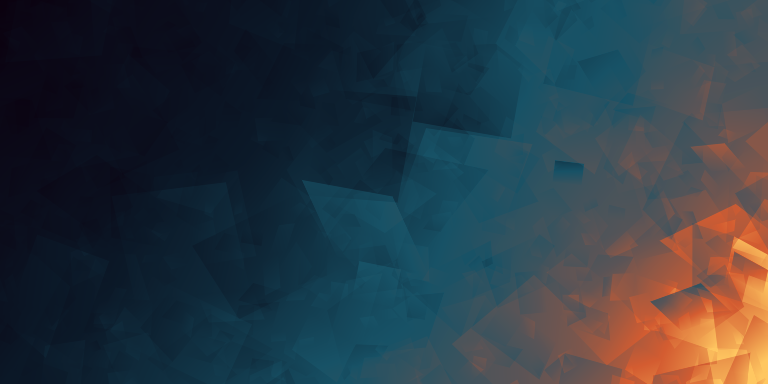
A Shadertoy shader for this background:

```glsl
const int LAYERS = 6;

float hash(vec2 p) {
    return fract(sin(dot(p, vec2(127.1, 311.7))) * 43758.5453);
}

vec2 rotate(vec2 p, float angle) {
    float c = cos(angle), s = sin(angle);
    return vec2(c * p.x + s * p.y, c * p.y - s * p.x);
}

// Skewed quad: strongest at its local top edge, fading toward the bottom
float shard(vec2 p, vec2 center, vec2 halfSize, float angle, float skew, float blur) {
    vec2 q = rotate(p - center, angle);
    q.x += skew * q.y;
    vec2 edge = abs(q) - halfSize;
    float mask = 1.0 - smoothstep(-blur, blur, max(edge.x, edge.y));
    float fade = clamp(0.5 + 0.5 * q.y / halfSize.y, 0.0, 1.0);
    return mask * mix(0.05, 1.0, fade);
}

// One jittered, thinned grid of shards, each raising or lowering the heat
float shardLayer(vec2 p, float cells, float density, float seed, float blur) {
    vec2 grid = p * cells;
    vec2 home = floor(grid);
    float sum = 0.0;
    for (int y = -1; y <= 1; y++) {
        for (int x = -1; x <= 1; x++) {
            vec2 cell = home + vec2(x, y);
            vec2 id = cell + seed * 17.3;
            vec2 jitter = vec2(hash(id), hash(id + 5.2)) - 0.5;
            vec2 halfSize = 0.2 + 0.36 * vec2(hash(id + 9.1), hash(id + 13.7));
            float angle = 6.2832 * hash(id + 21.4);
            float skew = 1.1 * (hash(id + 31.9) - 0.5);
            float present = step(hash(id + 57.6), density);
            float strength = 2.0 * hash(id + 43.3) - 1.0;
            strength = sign(strength) * (0.35 + 0.65 * abs(strength));
            sum += present * strength * shard(grid, cell + 0.5 + 0.7 * jitter,
                                              halfSize, angle, skew, blur * cells);
        }
    }
    return sum;
}

// Diagonal ramp, cooler in the middle, plus a glow in the lower right corner
float baseHeat(vec2 p) {
    float ramp = 0.88 + 1.16 * p.x - 0.83 * p.y;
    float shade = 0.22 * exp(-3.0 * dot(p - vec2(0.75, 0.6), p - vec2(0.75, 0.6)));
    return ramp - shade + 2.35 * exp(-2.4 * length(p - vec2(2.0, 0.0)));
}

// Large shards that shape the composition
float mainShards(vec2 p, float blur) {
    float h = 0.0;
    h += 0.42 * shard(p, vec2(0.95, 0.41), vec2(0.12, 0.09), -0.18, 0.7, blur);
    h += 0.17 * shard(p, vec2(0.47, 0.37), vec2(0.15, 0.14), 0.12, 0.1, blur);
    h += 0.17 * shard(p, vec2(0.16, 0.27), vec2(0.10, 0.09), -0.35, 0.0, blur);
    h += 0.28 * shard(p, vec2(1.21, 0.54), vec2(0.14, 0.11), -0.15, -0.2, blur);
    h -= 0.35 * shard(p, vec2(1.22, 0.76), vec2(0.13, 0.10), 2.97, 0.0, blur);
    h -= 0.25 * shard(p, vec2(0.94, 0.62), vec2(0.14, 0.12), -1.75, 0.1, blur);
    h += 0.30 * shard(p, vec2(0.98, 0.26), vec2(0.055, 0.05), -0.2, 0.0, blur);
    h -= 0.22 * shard(p, vec2(1.56, 0.87), vec2(0.12, 0.12), 2.9, 0.0, blur);
    h -= 0.80 * shard(p, vec2(1.48, 0.55), vec2(0.038, 0.028), -0.12, 0.0, blur);
    h += 0.35 * shard(p, vec2(1.37, 0.11), vec2(0.14, 0.12), 0.7, 0.1, blur);
    h += 0.60 * shard(p, vec2(1.87, 0.38), vec2(0.11, 0.06), 0.45, 0.5, blur);
    h += 0.80 * shard(p, vec2(1.96, 0.29), vec2(0.07, 0.06), -0.5, 0.3, blur);
    h -= 1.00 * shard(p, vec2(1.80, 0.20), vec2(0.07, 0.05), 0.35, 0.5, blur);
    h -= 0.90 * shard(p, vec2(1.95, 0.29), vec2(0.05, 0.03), -0.5, 0.3, blur);
    h += 0.55 * shard(p, vec2(1.87, 0.59), vec2(0.045, 0.035), 0.1, 0.7, blur);
    return h;
}

vec3 palette(float heat) {
    vec3 color = vec3(0.045, 0.0, 0.055);
    color = mix(color, vec3(0.045, 0.1, 0.16), clamp(heat, 0.0, 1.0));
    color = mix(color, vec3(0.09, 0.32, 0.4), clamp(heat - 1.0, 0.0, 1.0));
    color = mix(color, vec3(0.35, 0.33, 0.34), clamp(heat - 2.0, 0.0, 1.0));
    color = mix(color, vec3(0.83, 0.36, 0.19), clamp(heat - 3.0, 0.0, 1.0));
    return mix(color, vec3(1.0, 0.78, 0.38), clamp(heat - 4.0, 0.0, 1.0));
}

void mainImage(out vec4 fragColor, in vec2 fragCoord) {
    vec2 p = fragCoord / iResolution.y;
    p.x *= 2.0 * iResolution.y / iResolution.x;
    float blur = 0.6 / iResolution.y;

    // Scattered shards from coarse to fine, thinner as they shrink
    float scatter = 0.0;
    float cells = 3.2;
    float weight = 0.36;
    float density = 0.85;
    for (int i = 0; i < LAYERS; i++) {
        float seed = float(i) + 1.0;
        scatter += weight * shardLayer(rotate(p, 0.6 * seed), cells, density, seed, blur);
        cells *= 1.45;
        weight *= 0.93;
        density *= 0.8;
    }

    // Contrast grows with the warmth of the surroundings
    float heat = baseHeat(p);
    float contrast = mix(0.36, 1.25, smoothstep(1.0, 4.2, heat));
    heat += contrast * scatter + mainShards(p, blur);
    fragColor = vec4(palette(heat), 1.0);
}
```
